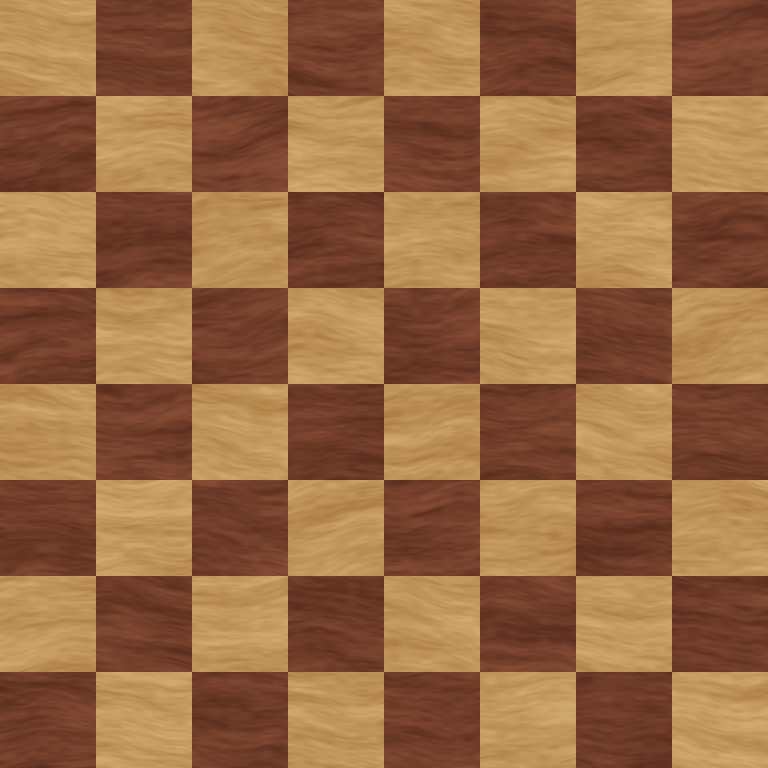
A WebGL 2 fragment shader for this pattern:

```glsl
#version 300 es
precision highp float;
// Wooden chequerboard: squares of pale and red-brown veneer, grain running across.
// Each square gets its own seed, which shifts, tilts and bends layered sines and
// stretched noise; the even number of squares makes the board tile.

#define SQUARES 8.0        // squares across and down, kept even
#define BAND_FREQ 6.0      // broad figure bands per square
#define FIBRE_FREQ 19.0    // medium fibres per square
#define PORE_FREQ 42.0     // fine pores per square
#define BAND_AMOUNT 0.62
#define FIBRE_AMOUNT 0.46
#define PORE_AMOUNT 0.42
#define LINE_AMOUNT 0.20   // strength of the thin growth lines
#define TILT 0.28          // largest slope of the grain
#define SQUARE_TONE 0.16   // tone change between squares

const float TAU = 6.2831853;
const vec3 DARK_SHADE = vec3(0.355, 0.178, 0.115);
const vec3 DARK_LIGHT = vec3(0.520, 0.295, 0.205);
const vec3 PALE_SHADE = vec3(0.685, 0.500, 0.270);
const vec3 PALE_LIGHT = vec3(0.815, 0.660, 0.440);

uniform vec2 u_resolution;
out vec4 fragColor;

float hash(vec2 p) {
    uvec2 q = uvec2(ivec2(p)) * uvec2(1597u, 7919u);
    uint n = (q.x ^ (q.y << 7)) * 2657u + q.y;
    n = (n ^ (n >> 15)) * 73939u;
    n = (n ^ (n >> 13)) * 60493u;
    return float((n ^ (n >> 16)) & 65535u) / 65535.0;
}

float valueNoise(vec2 p) {
    vec2 corner = floor(p);
    vec2 f = fract(p);
    f = f * f * (3.0 - 2.0 * f);
    float low = mix(hash(corner), hash(corner + vec2(1, 0)), f.x);
    float high = mix(hash(corner + vec2(0, 1)), hash(corner + vec2(1, 1)), f.x);
    return mix(low, high, f.y);
}

// Noise around zero, stretched along the grain
float streak(vec2 p, float along, float across, vec2 offset) {
    return valueNoise(p * vec2(along, across) + offset) - 0.5;
}

// Brightness of the wood, about 0 to 1, at a point within one square
float woodGrain(vec2 local, vec2 cell) {
    vec2 seed = vec2(hash(cell + 11.0), hash(cell + 53.0));
    vec2 offset = floor(seed * 900.0) + 20.0;

    // Tilted and gently bent grain direction
    float bend = 0.045 * sin(local.x * 3.1 + local.y * 2.3 + seed.x * TAU)
               + 0.016 * sin(local.x * 7.3 - local.y * 4.1 + seed.y * TAU);
    vec2 p = vec2(local.x, local.y + bend + TILT * (seed.y - 0.5) * (local.x - 0.5));

    float band = streak(p, 0.9, BAND_FREQ, offset);
    float fibre = streak(p, 2.6, FIBRE_FREQ, offset + 137.0);
    float pore = streak(p, 9.0, PORE_FREQ, offset + 271.0);

    // Thin dark growth lines that fade in and out
    float wave = sin(TAU * (p.y * 5.0 + seed.x + band * 1.2));
    float line = pow(0.5 + 0.5 * wave, 6.0) * valueNoise(p * vec2(2.0, 4.0) + offset);

    return 0.54 + BAND_AMOUNT * band + FIBRE_AMOUNT * fibre + PORE_AMOUNT * pore
         - LINE_AMOUNT * line + SQUARE_TONE * (seed.x - 0.5);
}

void main() {
    vec2 board = gl_FragCoord.xy / u_resolution * SQUARES;
    vec2 pixel = SQUARES / u_resolution;

    // Signed distance to the grid lines, alternating from square to square
    vec2 side = 0.5 - abs(mod(board + 0.5, 2.0) - 1.0);
    side = clamp(side / pixel, -0.5, 0.5) * 2.0;
    float darkness = 0.5 + 0.5 * side.x * side.y;

    // Grain tints both woods
    float grain = clamp(woodGrain(fract(board), floor(board)), 0.0, 1.0);
    vec3 pale = mix(PALE_SHADE, PALE_LIGHT, grain);
    vec3 dark = mix(DARK_SHADE, DARK_LIGHT, grain);
    fragColor = vec4(mix(pale, dark, darkness), 1.0);
}
```
